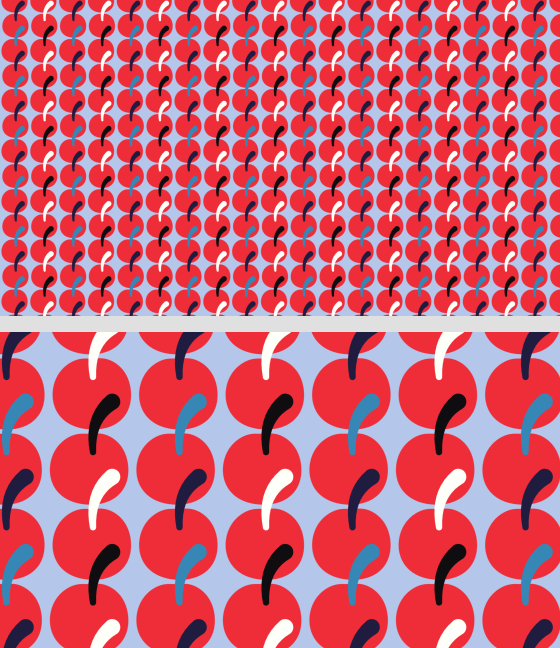
Top: the whole. Bottom: its middle third, enlarged.
A WebGL 1 fragment shader for this pattern:

```glsl
precision highp float;

uniform vec2 u_resolution;

// Signed distance to a rounded fruit with a shallow dip at its top
float fruit(vec2 p) {
    vec2 q = p / vec2(0.528, 0.49);
    float angle = atan(q.x, q.y);
    float dip = 0.05 * exp(-14.0 * angle * angle);
    float lumps = 0.012 * cos(4.0 * angle + 3.14) + 0.012 * cos(3.0 * angle - 0.6);
    return (length(q) - 1.0 + dip - lumps) * 0.5;
}

vec2 stemPoint(float t) {
    return mix(mix(vec2(0.03, 0.22), vec2(-0.02, 0.67), t),
               mix(vec2(-0.02, 0.67), vec2(0.285, 0.89), t), t);
}

// Curved stem, thin at the foot and swelling to a round tip
float stem(vec2 p) {
    float d = 10.0;
    for (int i = 0; i < 10; i++) {
        float t = float(i) / 10.0;
        vec2 a = stemPoint(t);
        vec2 ab = stemPoint(t + 0.1) - a;
        float h = clamp(dot(p - a, ab) / dot(ab, ab), 0.0, 1.0);
        d = min(d, length(p - a - ab * h) - mix(0.042, 0.108, t + 0.1 * h));
    }
    return d;
}

// Colours alternate by column and by row
vec3 stemColor(float column, float row) {
    bool oddRow = mod(row, 2.0) > 0.5;
    vec3 cool = oddRow ? vec3(0.12, 0.11, 0.25) : vec3(0.21, 0.53, 0.71);
    vec3 plain = oddRow ? vec3(1.0, 1.0, 0.98) : vec3(0.06, 0.05, 0.06);
    return mod(column, 2.0) > 0.5 ? plain : cool;
}

void main() {
    // One unit is the spacing between rows
    float rows = 12.613;
    float pixel = rows / u_resolution.y;
    vec2 p = gl_FragCoord.xy * pixel - vec2(0.601, 0.591);
    float column = floor(p.x / 1.151 + 0.5);
    float row = floor(p.y + 0.5);
    vec2 local = p - vec2(column * 1.151, row);

    // Fruit, nudged sideways on alternate rows
    float nudge = 0.018 * (mod(row, 2.0) * 2.0 - 1.0);
    float cover = smoothstep(pixel, -pixel, 1.4 * fruit(local - vec2(nudge, 0.0)));
    vec3 color = mix(vec3(0.705, 0.775, 0.918), vec3(0.937, 0.176, 0.22), cover);

    // Stems of this row and of the row below, which reach up over it
    for (int i = 0; i < 2; i++) {
        float below = float(i);
        float d = stem(local + vec2(0.0, below));
        color = mix(color, stemColor(column, row - below), smoothstep(0.7 * pixel, -0.7 * pixel, d));
    }

    gl_FragColor = vec4(color, 1.0);
}
```
